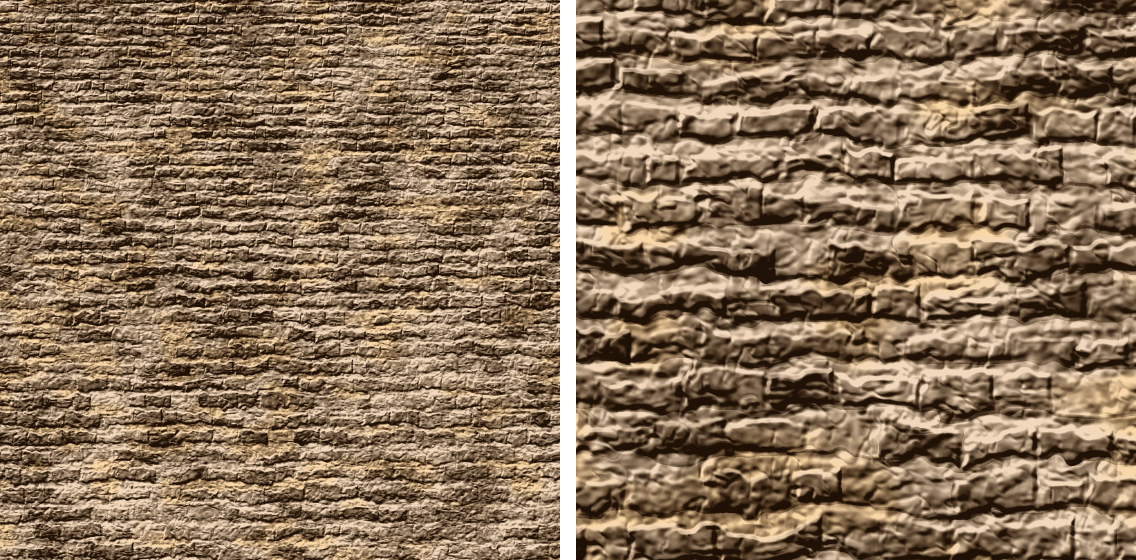
Left, the full canvas; right, a detail of the centre.
A Shadertoy shader for this texture:

```glsl
const float BASE_HEIGHT = 0.0365;  // height of the lowest course
const float SHRINK = 0.0185;       // shrink rate of the courses going up
const float BLOCK_ASPECT = 1.6;    // mean block width in course heights

float hash(vec2 p) {
    vec3 q = fract(p.xyx * vec3(0.1031, 0.1030, 0.0973));
    q += dot(q, q.yzx + 33.33);
    return fract((q.x + q.y) * q.z);
}

float noise(vec2 p) {
    vec2 i = floor(p), f = fract(p);
    f = f * f * (3.0 - 2.0 * f);
    return mix(mix(hash(i), hash(i + vec2(1, 0)), f.x),
               mix(hash(i + vec2(0, 1)), hash(i + vec2(1, 1)), f.x), f.y);
}

float fbm(vec2 p) {
    float sum = 0.0, amp = 0.5;
    for (int i = 0; i < 4; i++) {
        sum += amp * noise(p);
        p = mat2(0.8, 0.6, -0.6, 0.8) * p * 2.03 + 17.3;
        amp *= 0.6;
    }
    return sum / 1.088;
}

// Sharp valleys where the noise crosses its mean
float crease(vec2 p) {
    return min(abs(2.0 * noise(p) - 1.0) * 1.8, 1.0);
}

// Course number at height y; courses grow thinner upward
float courseAt(float y) {
    return -log(1.0 - SHRINK / BASE_HEIGHT * y) / SHRINK;
}

// Jittered position of a vertical joint
float jointAt(float i, float row) {
    return i + 0.65 * (hash(vec2(i, row)) - 0.5);
}

// x: relief height, y: random value of the block, z: block coverage, w: dark gap
vec4 masonry(vec2 p) {
    float rough = fbm(p * vec2(34.0, 48.0));
    float ragged = noise(p * vec2(110.0, 130.0)) - 0.5;
    float v = courseAt(p.y) + 0.2 * (noise(p * vec2(7.0, 12.0)) - 0.5);
    v += 0.35 * (noise(p * vec2(25.0, 20.0)) - 0.5) + 0.25 * ragged;
    float row = floor(v), f = v - row;

    // Find the block between two uneven joints
    float size = BLOCK_ASPECT * BASE_HEIGHT * exp(-SHRINK * row);
    float x = p.x / size + 9.0 * hash(vec2(row, 5.0)) + 0.2 * (rough - 0.5);
    float i = floor(x);
    if (x < jointAt(i, row)) i -= 1.0;
    else if (x > jointAt(i + 1.0, row)) i += 1.0;
    vec2 id = vec2(i, row);
    float side = min(x - jointAt(i, row), jointAt(i + 1.0, row) - x) * BLOCK_ASPECT;
    float top = mix(0.55, 0.88, hash(id + 31.7));

    // Worn block in front of a sloping rubble ledge
    float edge = min(min(side, f - 0.02), top - f) + 0.25 * (rough - 0.5);
    float cover = smoothstep(0.0, 0.13, edge);
    float erosion = smoothstep(0.55, 0.8, noise(p * 11.0 + 3.0));
    float bulk = mix(0.6, 1.2, hash(id + 8.1)) * (1.0 - 0.4 * erosion);
    bulk *= hash(id + 52.3) > 0.87 ? 0.25 : 1.0;
    float strata = noise(p * vec2(38.0, 210.0));
    float ledge = 0.75 * strata - 0.25 * f;
    float height = mix(ledge, bulk + 0.12 * strata, cover) + 1.4 * rough + 0.35 * ragged;
    height += 0.38 * crease(p * vec2(55.0, 80.0) + 2.5 * rough);
    height += 0.3 * crease(p * vec2(125.0, 160.0) + 3.0 * rough);

    // Undersides and joints, deeper around the more solid blocks
    float under = 1.0 - smoothstep(0.0, 0.2, f);
    float joint = (1.0 - smoothstep(0.02, 0.12, side)) * (1.0 - smoothstep(top - 0.15, top, f));
    float gap = max(under, 0.7 * joint) * min(bulk, 1.0);
    return vec4(height, hash(id + 73.9), cover * min(bulk, 1.0), gap);
}

vec3 stoneColor(float tone, float ochre) {
    const vec3 SHADOW = vec3(0.12, 0.065, 0.02);
    const vec3 SUNLIT = vec3(0.95, 0.85, 0.74);
    vec3 color = mix(SHADOW, SUNLIT, pow(vec3(tone), vec3(1.0, 1.06, 1.15)));
    return color * mix(vec3(1.0), vec3(1.03, 0.99, 0.88), ochre);
}

vec3 shade(vec2 p) {
    const vec2 TO_LIGHT = vec2(-0.0009, 0.0021);
    vec4 stone = masonry(p);
    float slope = stone.x - masonry(p + TO_LIGHT).x;
    float stain = fbm(p * 14.0 + 40.0) - 0.5;
    float grain = noise(p * 250.0) - 0.5;

    // Sunlit ledges, browner faces, and dark undersides
    float tone = mix(0.65, 0.35, stone.z) + 1.15 * clamp(slope, -0.55, 0.55);
    tone += 0.32 * (stone.y - 0.5) * stone.z + 0.65 * stain + 0.4 * grain;
    tone -= 0.42 * stone.w;
    tone += 0.14 * (0.5 - p.y);

    float ochre = smoothstep(0.5, 0.75, noise(p * vec2(16.0, 30.0) + 6.0));
    return stoneColor(clamp(tone, 0.0, 1.0), ochre * (1.0 - 0.7 * stone.z));
}

void mainImage(out vec4 fragColor, in vec2 fragCoord) {
    // Four samples per pixel smooth the edges
    vec3 color = vec3(0.0);
    for (int k = 0; k < 4; k++) {
        vec2 offset = vec2(k & 1, k >> 1) * 0.5 - 0.25;
        color += shade((fragCoord + offset) / iResolution.y);
    }
    fragColor = vec4(color * 0.25, 1.0);
}
```
